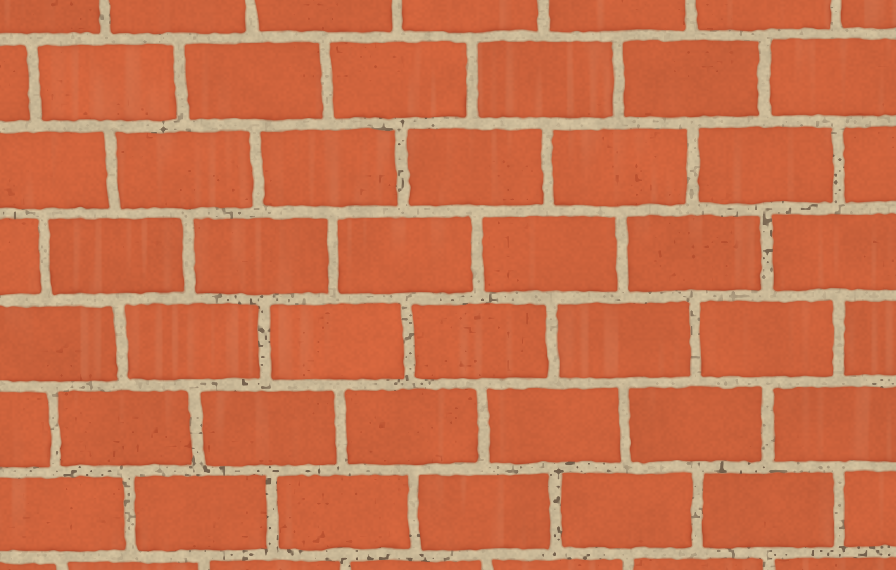
A WebGL 1 fragment shader for this texture:

```glsl
precision highp float;
// Orange-red brick wall in running bond with rough, speckled cream mortar.

uniform vec2 u_resolution;

const float COURSE = 0.1515;      // height of one row, joint included
const float FIRST_JOINT = 0.0633; // depth of the first bed joint below the top
const float ANCHOR_X = 1.469;     // vertical line the bricks are laid from
const float HALF_JOINT = 0.0102;
const float CORNER = 0.004;

const vec3 BRICK = vec3(0.805, 0.385, 0.235);
const vec3 BRICK_RIM = vec3(0.65, 0.25, 0.14);
const vec3 CHALK = vec3(0.83, 0.50, 0.36);
const vec3 MORTAR = vec3(0.81, 0.74, 0.605);
const vec3 MORTAR_RIM = vec3(0.75, 0.58, 0.45);
const vec3 SOOT = vec3(0.40, 0.32, 0.25);

float hash(vec2 p) {
  return fract(sin(dot(p, vec2(127.1, 311.7))) * 43758.5453);
}

float noise(vec2 p) {
  vec2 i = floor(p);
  vec2 f = fract(p);
  f = f * f * (3.0 - 2.0 * f);
  return mix(mix(hash(i), hash(i + vec2(1.0, 0.0)), f.x),
             mix(hash(i + vec2(0.0, 1.0)), hash(i + vec2(1.0, 1.0)), f.x), f.y);
}

float fbm(vec2 p) {
  float sum = 0.0;
  float amp = 0.5;
  for (int i = 0; i < 4; i++) {
    sum += amp * noise(p);
    p = p * 2.03 + 17.3;
    amp *= 0.5;
  }
  return sum / 0.9375;
}

float roundBox(vec2 p, vec2 halfSize, float radius) {
  vec2 q = abs(p) - halfSize + radius;
  return length(max(q, 0.0)) + min(max(q.x, q.y), 0.0) - radius;
}

// Uneven displacement that roughens the brick edges.
vec2 wobble(vec2 p) {
  vec2 slow = vec2(noise(p * 22.0), noise(p * 22.0 + 50.0)) - 0.5;
  vec2 fine = vec2(noise(p * 85.0 + 9.0), noise(p * 85.0 + 70.0)) - 0.5;
  return slow * 0.0045 + fine * 0.0035;
}

vec3 brickColor(vec2 p, vec2 cell, vec2 local, float depth) {
  float tone = 0.97 + 0.05 * hash(cell + 3.7) + 0.07 * (fbm(p * 14.0) - 0.5);
  tone += 0.05 * (noise(p * 210.0) - 0.5);
  vec3 color = BRICK * tone;

  // Pale vertical wash marks
  float streak = smoothstep(0.5, 0.95, noise(vec2(p.x * 75.0, p.y * 5.0) + cell * 7.0));
  color = mix(color, CHALK, 0.35 * streak * smoothstep(0.3, 0.75, noise(p * 6.0 + 31.0)));

  // Darker burnt rim, strongest along the lower edge
  float lower = smoothstep(0.015, 0.03, -local.y);
  float rim = exp(-depth / 0.0035) * (0.3 + 0.4 * lower) * (0.4 + noise(p * 45.0));
  color = mix(color, BRICK_RIM, rim);

  // Sparse pits
  float pit = smoothstep(0.86, 0.96, noise(p * 120.0 + 11.0)) * smoothstep(0.6, 0.8, noise(p * 9.0 + 5.0));
  return mix(color, BRICK_RIM, 0.5 * pit);
}

vec3 mortarColor(vec2 p, float depth) {
  float tone = 0.98 + 0.12 * (fbm(p * 60.0) - 0.5) + 0.07 * (noise(p * 240.0) - 0.5);
  vec3 color = mix(MORTAR_RIM, MORTAR, smoothstep(0.0, 0.004, depth)) * tone;

  // Dirt specks gather in patches and towards the bottom
  float dirt = smoothstep(0.35, 0.8, noise(p * 7.0 + 23.0) + 0.3 * (0.5 - p.y));
  float speck = smoothstep(0.72, 0.88, noise(p * 150.0 + 41.0));
  return mix(color, SOOT, speck * (0.12 + 0.75 * dirt));
}

void main() {
  vec2 p = gl_FragCoord.xy / u_resolution.y;
  float drop = 1.0 - p.y;

  // Rows rise slightly to the right and sag in the middle of the wall
  float bed = drop + 0.0065 * (p.x - 0.784) - 0.0045 * sin(3.14159 * drop);
  float rowPos = (bed - FIRST_JOINT) / COURSE;
  float row = floor(rowPos);

  // Bricks narrow a little downwards; alternate rows shift by half a brick
  float pitch = 0.2575 - 0.0095 * drop;
  float columnPos = (p.x - ANCHOR_X - 0.004 * drop) / pitch + 0.5 * (1.0 - mod(row, 2.0));
  vec2 cell = vec2(floor(columnPos), row);

  vec2 local = vec2(fract(columnPos) - 0.5, 0.5 - fract(rowPos)) * vec2(pitch, COURSE);
  vec2 jitter = (vec2(hash(cell), hash(cell + 19.0)) - 0.5) * 0.003;
  vec2 halfSize = 0.5 * vec2(pitch, COURSE) - HALF_JOINT;
  float dist = roundBox(local + jitter + wobble(p), halfSize, CORNER);

  float soft = max(0.0013, 0.8 / u_resolution.y);
  vec3 brick = brickColor(p, cell, local, max(-dist, 0.0));
  vec3 mortar = mortarColor(p, max(dist, 0.0));
  gl_FragColor = vec4(mix(brick, mortar, smoothstep(-soft, soft, dist)), 1.0);
}
```
